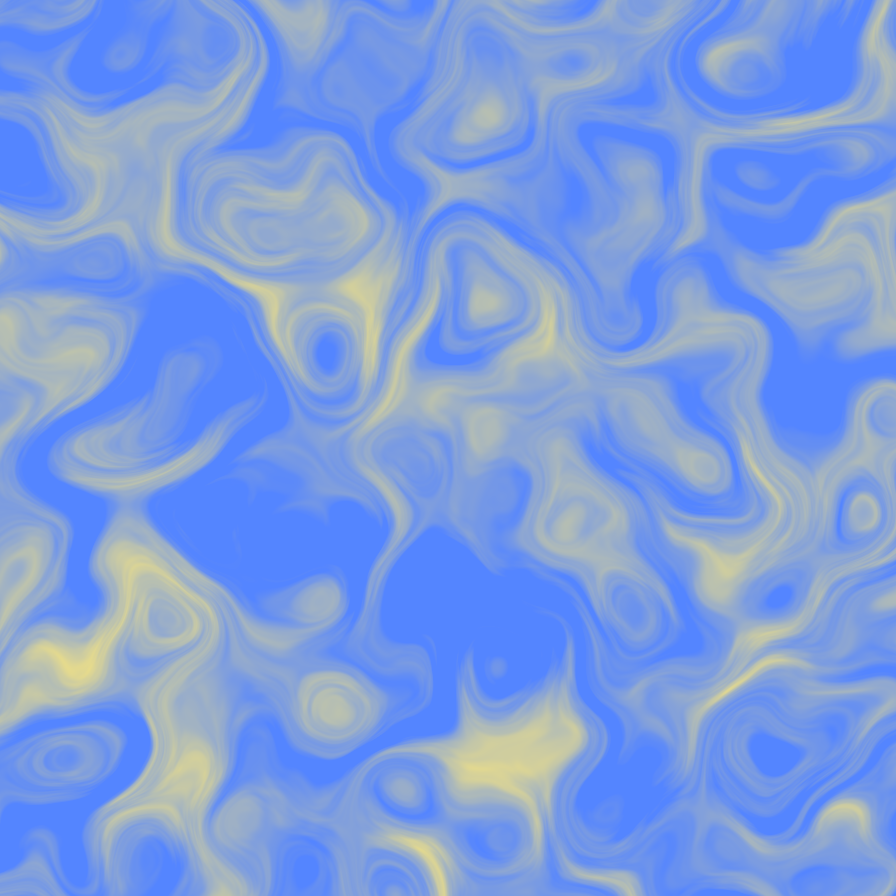
Give the GLSL for this texture, as a Shadertoy shader.

```glsl
// Soft pale-yellow wisps curling over flat blue, like stirred pigment.
// Layered gradient noise is sampled at points pushed around a circle whose
// angle is itself noise, so streaks follow the contours and close into eyes.

const vec3  BLUE        = vec3(0.33, 0.52, 1.00);
const vec3  YELLOW      = vec3(0.94, 0.88, 0.52);
const float SWIRL_SCALE = 5.0;   // swirls across the canvas
const float SWIRL_TURN  = 6.0;   // radians of turn per unit of noise
const float WISP_SCALE  = 4.2;   // wisps across the canvas
const float WISP_PUSH   = 0.48;  // radius of the push, in wisps
const float WISP_LEVEL  = 0.25;  // mean share of yellow
const float WISP_GAIN   = 0.92;  // contrast of the wisps
const int   OCTAVES     = 5;
const float TAU         = 6.28319;
const mat2  OCTAVE_TURN = mat2(0.8, 0.6, -0.6, 0.8);

float hash(vec2 cell) {
    vec3 h = fract(cell.xyx * 0.1031);
    h += dot(h, h.yzx + 33.33);
    return fract((h.x + h.y) * h.z);
}

// Slope contribution of one lattice corner
float corner(vec2 cell, vec2 offset) {
    float angle = TAU * hash(cell);
    return dot(vec2(cos(angle), sin(angle)), offset);
}

float gradientNoise(vec2 p) {
    vec2 cell = floor(p), f = fract(p), e = vec2(1.0, 0.0);
    vec2 blend = f * f * f * (f * (f * 6.0 - 15.0) + 10.0);
    float low  = mix(corner(cell, f), corner(cell + e, f - e), blend.x);
    float high = mix(corner(cell + e.yx, f - e.yx), corner(cell + e.xx, f - e.xx), blend.x);
    return mix(low, high, blend.y);
}

float layeredNoise(vec2 p, int octaves) {
    float sum = 0.0, amplitude = 1.0;
    for (int i = 0; i < octaves; i++) {
        sum += amplitude * gradientNoise(p);
        p = OCTAVE_TURN * p * 2.03 + 17.3;
        amplitude *= 0.5;
    }
    return sum;
}

void mainImage(out vec4 fragColor, in vec2 fragCoord) {
    vec2 uv = fragCoord / iResolution.y;

    // Push each point around a circle by a noisy angle
    float angle = SWIRL_TURN * layeredNoise(uv * SWIRL_SCALE + 41.7, 2);
    vec2 swirled = uv * WISP_SCALE + WISP_PUSH * vec2(cos(angle), sin(angle));

    // Wisps rise out of the flat blue, with a soft ceiling from the clamp
    float wisp = WISP_LEVEL + WISP_GAIN * layeredNoise(swirled + 8.4, OCTAVES);
    fragColor = vec4(mix(BLUE, YELLOW, clamp(wisp, 0.0, 1.0)), 1.0);
}
```
